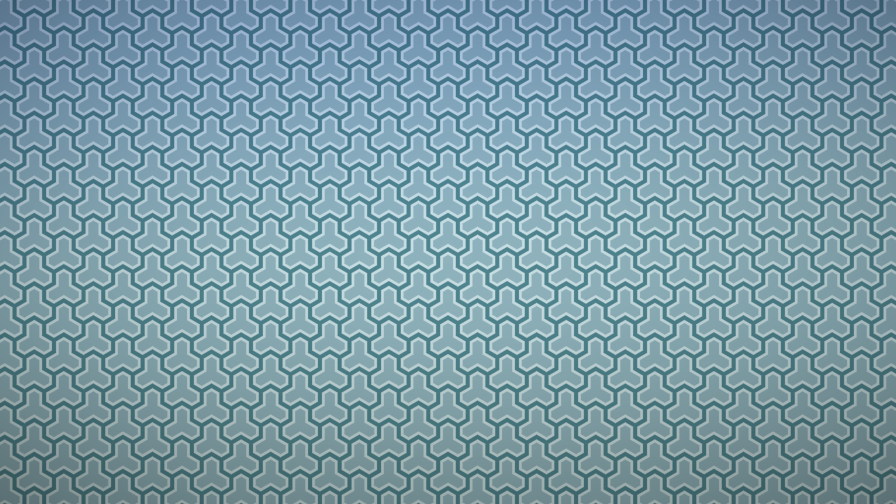
Reproduce this pattern procedurally as a Shadertoy shader.

```glsl
// Interlocking three-armed tiles on a triangular lattice, each made of three hexagons.
// Folding a tile's symmetry gives its inset distance, which is banded into a dark
// joint, a pale outline and a flat core; a soft tint and vignette cover the field.

#define ROWS 14.77                        // tiles per canvas height
#define CENTER_TILE vec2(0.5, 0.528)      // canvas position of one tile centre
#define JOINT_EDGE 0.18                   // insets in hexagon sides
#define OUTLINE_EDGE 0.42
#define SOFTNESS 0.07
#define JOINT_COLOR vec3(0.31, 0.52, 0.56)
#define OUTLINE_COLOR vec3(0.78, 0.87, 0.89)
#define CORE_COLOR vec3(0.56, 0.70, 0.74)
#define SKY_TINT vec3(0.90, 0.94, 1.07)
#define GROUND_TINT vec3(0.94, 0.93, 0.91)
#define VIGNETTE 0.16

const float HALF_HEX = 0.8660254;         // inradius of a unit-side hexagon

// Inset from the edge of a tile with one arm up, positive inside.
float tileInset(vec2 p) {
    p.x = abs(p.x);
    vec2 mirror = vec2(-0.5, HALF_HEX);
    p -= 2.0 * min(dot(p, mirror), 0.0) * mirror;
    p.x = abs(p.x);
    float side = HALF_HEX - p.x;
    float tip = HALF_HEX * (2.0 - p.y) - 0.5 * p.x;
    return min(side, tip);
}

// Inset within whichever neighbouring tile covers the point.
float latticeInset(vec2 p) {
    float columnStep = 3.0 * HALF_HEX;
    float nearestColumn = floor(p.x / columnStep + 0.5);
    float inset = -1.0;
    for (int i = -1; i <= 1; i++) {
        float column = nearestColumn + float(i);
        float shift = 1.5 * mod(column, 2.0);
        float nearestRow = floor((p.y - shift) / 3.0 + 0.5);
        for (int j = -1; j <= 1; j++) {
            vec2 center = vec2(column * columnStep, 3.0 * (nearestRow + float(j)) + shift);
            inset = max(inset, tileInset(p - center));
        }
    }
    return max(inset, 0.0);
}

// Cool upper left, greyer base and darkened corners.
vec3 fieldLight(vec2 uv) {
    float sky = smoothstep(0.45, 1.1, uv.y + 0.12 * (0.5 - uv.x));
    float ground = 1.0 - smoothstep(0.0, 0.5, uv.y);
    vec2 fromMiddle = 2.0 * (uv - vec2(0.5, 0.52));
    float shade = 1.0 - VIGNETTE * dot(fromMiddle, fromMiddle);
    return shade * mix(vec3(1.0), SKY_TINT, sky) * mix(vec3(1.0), GROUND_TINT, ground);
}

void mainImage(out vec4 fragColor, in vec2 fragCoord) {
    vec2 uv = fragCoord / iResolution.xy;
    float sidesPerPixel = 3.0 * ROWS / iResolution.y;
    float inset = latticeInset((fragCoord - CENTER_TILE * iResolution.xy) * sidesPerPixel);

    // Bands from the joint inward
    float blur = max(SOFTNESS, 0.6 * sidesPerPixel);
    float outline = smoothstep(JOINT_EDGE - blur, JOINT_EDGE + blur, inset);
    float core = smoothstep(OUTLINE_EDGE - blur, OUTLINE_EDGE + blur, inset);
    vec3 color = mix(JOINT_COLOR, OUTLINE_COLOR, outline);
    color = mix(color, CORE_COLOR, core);

    fragColor = vec4(color * fieldLight(uv), 1.0);
}
```
